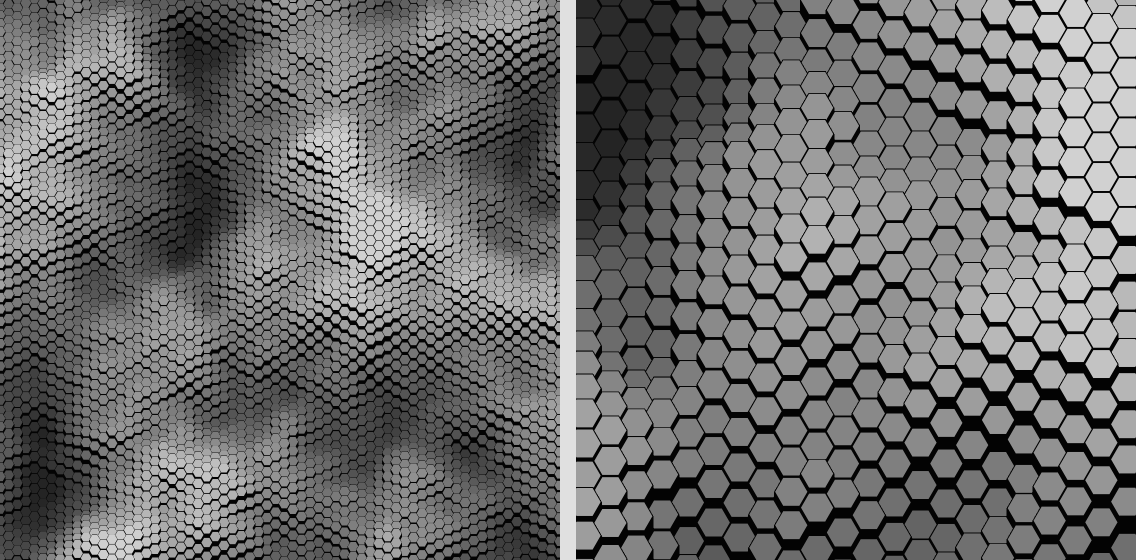
Left, the full canvas; right, a detail of the centre.
This pattern is drawn by a Shadertoy shader. Its source:

```glsl
// A field of grey hexagonal pillars seen obliquely, taller ones lighter.
// Each pixel walks the pillars from front to back and keeps the first one
// that covers it; fractal gradient noise sets both height and shade.

vec2 randomDirection(vec2 cell) {
    vec3 p = fract(cell.xyx * vec3(0.1031, 0.1030, 0.0973));
    p += dot(p, p.yzx + 33.33);
    float angle = 6.2832 * fract((p.x + p.y) * p.z);
    return vec2(cos(angle), sin(angle));
}

float gradientNoise(vec2 p) {
    vec2 i = floor(p), f = p - i;
    vec2 u = f * f * f * (f * (f * 6.0 - 15.0) + 10.0);
    vec2 e = vec2(0.0, 1.0);
    float a = dot(randomDirection(i), f);
    float b = dot(randomDirection(i + e.yx), f - e.yx);
    float c = dot(randomDirection(i + e.xy), f - e.xy);
    float d = dot(randomDirection(i + e.yy), f - e.yy);
    return mix(mix(a, b, u.x), mix(c, d, u.x), u.y);
}

// Grey level of a pillar; its height follows from the same value
float pillarShade(vec2 uv) {
    float sum = 0.0, amplitude = 0.56;
    vec2 p = uv * 3.5 + vec2(17.3, 41.6);
    for (int i = 0; i < 4; i++) {
        sum += amplitude * gradientNoise(p);
        p = p * 2.0 + 7.37;
        amplitude *= 0.46;
    }
    return clamp(0.5 + sum, 0.14, 0.82);
}

// Flat-topped hexagon of unit height: 0 at the centre, 0.5 on the edge
float hexDistance(vec2 q) {
    q = abs(q);
    return max(q.y, q.x * 0.8660254 + q.y * 0.5);
}

float pillarField(vec2 uv, float pixel) {
    const float rows = 56.3;
    vec2 p = uv * rows;
    float blur = 0.5 * pixel * rows;
    int leftColumn = int(floor(p.x / 0.8660254));
    int firstRow = int(floor((p.y - 2.8) * 2.0));

    // Half rows alternate between the two columns that can reach the pixel
    for (int k = 0; k < 14; k++) {
        int row = firstRow + k;
        int column = leftColumn + ((leftColumn + row) & 1);
        vec2 centre = vec2(float(column) * 0.8660254, float(row) * 0.5);
        float shade = pillarShade(centre / rows);
        vec2 q = p - centre - vec2(0.0, (shade - 0.5) * 5.0);

        // The silhouette is the top face swept downwards
        if (hexDistance(vec2(q.x, max(q.y, 0.0))) < 0.5) {
            float face = 1.0 - smoothstep(-blur, blur, hexDistance(q) - 0.468);
            return mix(0.01, shade, face);
        }
    }
    return 0.01;
}

void mainImage(out vec4 fragColor, in vec2 fragCoord) {
    float pixel = 1.0 / iResolution.y;
    float grey = 0.0;
    // Four samples smooth the edges where pillars overlap
    for (int i = 0; i < 4; i++) {
        vec2 offset = vec2(float(i & 1), float(i >> 1)) * 0.5 - 0.25;
        grey += 0.25 * pillarField((fragCoord + offset) * pixel, pixel * 0.5);
    }
    fragColor = vec4(vec3(grey), 1.0);
}
```
